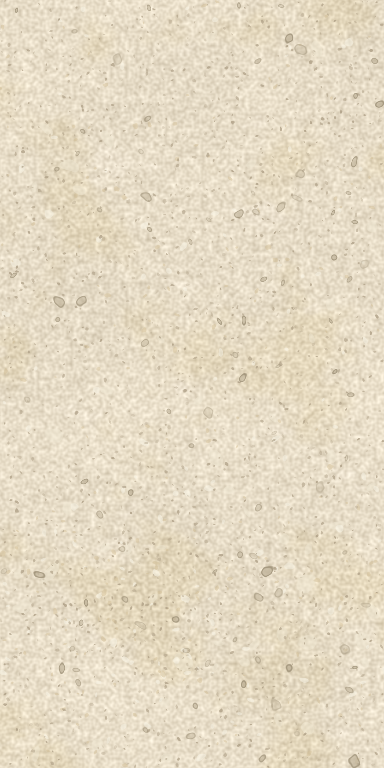
Reproduce this texture procedurally as a Shadertoy shader.

```glsl
// Cream limestone: fine gradient-noise grain over soft warm and pale clouds,
// with dark specks, rimmed fossil pebbles and pale flakes scattered by jittered
// cells. The fragments gather in a coarser bed low on the slab.

vec2 hash2(vec2 p) {
    vec3 q = fract(p.xyx * vec3(0.1031, 0.1030, 0.0973));
    q += dot(q, q.yzx + 33.33);
    return fract((q.xx + q.yz) * q.zy);
}

float gradientNoise(vec2 p) {
    vec2 i = floor(p), f = p - i;
    vec2 u = f * f * f * (f * (f * 6.0 - 15.0) + 10.0);
    vec4 corner;
    for (int k = 0; k < 4; k++) {
        vec2 o = vec2(k & 1, k >> 1);
        float a = 6.2832 * hash2(i + o + 57.0).x;
        corner[k] = dot(vec2(cos(a), sin(a)), f - o);
    }
    return mix(mix(corner.x, corner.y, u.x), mix(corner.z, corner.w, u.x), u.y);
}

float fbm(vec2 p) {
    float sum = 0.0, amp = 1.0;
    for (int i = 0; i < 4; i++) {
        sum += amp * gradientNoise(p);
        p = mat2(1.6, 1.2, -1.2, 1.6) * p + 7.3;
        amp *= 0.55;
    }
    return sum;
}

// Density of the coarse bed, 0 to 1
float bed(vec2 p) {
    vec2 d = (p - vec2(0.42, 0.42)) / vec2(0.38, 0.30);
    return exp(-dot(d, d));
}

// Scattered ragged ellipses: x = body, y = rim, z = random tone
vec3 fragments(vec2 p, float cells, float share, float gather, float size, float seed) {
    float soft = 0.7 / iResolution.x;
    vec2 home = floor(p * cells);
    vec3 found = vec3(0.0);
    for (int k = 0; k < 9; k++) {
        vec2 cell = home + vec2(k % 3, k / 3) - 1.0;
        vec2 place = hash2(cell + seed), kind = hash2(cell + seed + 71.7);
        vec2 shape = hash2(cell + seed + 139.1);
        vec2 centre = (cell + 0.15 + 0.7 * place) / cells;
        if (kind.x > share + gather * bed(centre)) continue;

        float a = 6.2832 * shape.x, radius = size * mix(0.45, 1.1, kind.y * kind.y);
        vec2 d = mat2(cos(a), sin(a), -sin(a), cos(a)) * (p - centre);
        d.y *= mix(1.1, 2.1, shape.y);
        float dist = length(d) - radius * (1.0 + 0.5 * gradientNoise(p * 0.9 / size + seed));
        float body = 1.0 - smoothstep(-soft, soft, dist);
        float rim = 1.0 - smoothstep(0.0, soft + 0.18 * radius, abs(dist + 0.12 * radius));
        if (body + rim > found.x + found.y) found = vec3(body, rim, place.x);
    }
    return found;
}

void mainImage(out vec4 fragColor, in vec2 fragCoord) {
    vec2 p = fragCoord / iResolution.x;
    float coarse = bed(p);

    // Broad clouds: warm stains and pale chalky patches
    float cloud = fbm(p * 2.6 + 4.0);
    vec3 color = vec3(0.908, 0.866, 0.783) + 0.022 * cloud;
    float stain = smoothstep(0.0, 0.6, fbm(p * 3.3 + 21.0) + 0.25 * coarse);
    color -= stain * vec3(0.018, 0.026, 0.052);
    float chalk = smoothstep(0.38, 0.62, fbm(p * vec2(5.0, 8.0) + 43.0));
    color = mix(color, vec3(0.94, 0.90, 0.83), 0.5 * chalk);

    // Pale flakes, some of them nearly white in the bed
    vec3 flake = fragments(p, 13.0, 0.10, 0.30, 0.026, 11.0);
    color = mix(color, vec3(0.94, 0.91, 0.83), 0.45 * flake.x);
    vec3 chip = fragments(p, 30.0, 0.05, 0.25, 0.012, 301.0);
    color = mix(color, vec3(0.96, 0.94, 0.88), 0.65 * chip.x);

    // Sandy grain, finest at the top of the scale
    float grain = 0.115 * gradientNoise(p * 105.0)
                + 0.060 * gradientNoise(p * 52.0 + 9.0)
                + 0.035 * gradientNoise(p * 22.0 + 17.0);
    color += grain * vec3(0.94, 1.0, 1.08) * (1.0 - 0.5 * max(flake.x, chip.x));

    // Ochre flecks and grey-brown specks
    vec3 fleck = fragments(p, 38.0, 0.06, 0.14, 0.008, 503.0);
    color = mix(color, vec3(0.82, 0.74, 0.58), 0.45 * fleck.x);
    vec3 speck = fragments(p, 64.0, 0.20, 0.08, 0.0052, 701.0);
    color = mix(color, vec3(0.66, 0.60, 0.50), speck.x * mix(0.25, 0.75, speck.z));

    // Fossil pebbles: translucent grey bodies with darker rims
    vec3 pebble = fragments(p, 17.0, 0.13, 0.17, 0.015, 907.0);
    color = mix(color, vec3(0.74, 0.69, 0.59), pebble.x * mix(0.25, 0.75, pebble.z));
    color = mix(color, vec3(0.57, 0.52, 0.42), pebble.y * mix(0.2, 0.65, pebble.z));

    fragColor = vec4(clamp(color, 0.0, 1.0), 1.0);
}
```
